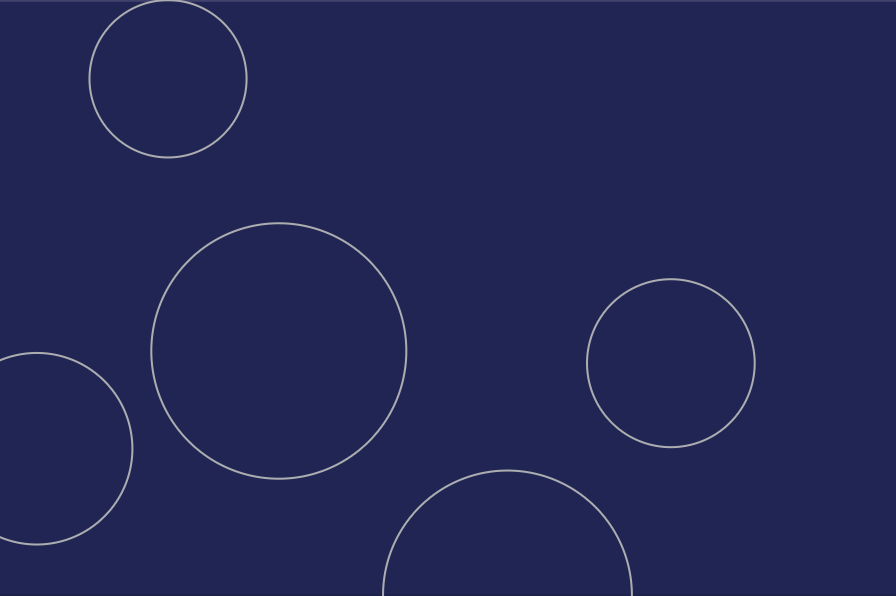
This background is drawn by a Shadertoy shader. Its source:

```glsl
// Thin pale rings scattered over a flat deep navy field.

// Coverage of a circular outline; lengths are in canvas heights.
float ring(vec2 p, vec2 center, float radius, float pixel) {
    float halfWidth = 0.0017;
    float d = abs(length(p - center) - radius) - halfWidth;
    return clamp(0.5 - d / pixel, 0.0, 1.0);
}

void mainImage(out vec4 fragColor, in vec2 fragCoord) {
    float pixel = 1.0 / iResolution.y;
    vec2 p = fragCoord * pixel;
    p.x *= 1.5059 * iResolution.y / iResolution.x;

    vec3 navy = vec3(0.125, 0.145, 0.325);
    vec3 paleGray = vec3(0.67, 0.68, 0.69);

    // Faint light hairline on the top border, slight shade on the bottom one
    vec3 color = navy;
    color = mix(color, vec3(0.25, 0.26, 0.42), smoothstep(0.996, 0.998, p.y));
    color *= 1.0 - 0.12 * (1.0 - smoothstep(0.002, 0.004, p.y));

    // Rings: center x, center y, radius
    vec3 rings[5] = vec3[5](
        vec3(0.2824, 0.8678, 0.1320),
        vec3(0.4686, 0.4111, 0.2143),
        vec3(1.1275, 0.3906, 0.1409),
        vec3(0.0618, 0.2471, 0.1607),
        vec3(0.8529, 0.0014, 0.2091));

    float coverage = 0.0;
    for (int i = 0; i < 5; i++) {
        coverage = max(coverage, ring(p, rings[i].xy, rings[i].z, pixel));
    }

    fragColor = vec4(mix(color, paleGray, coverage), 1.0);
}
```
